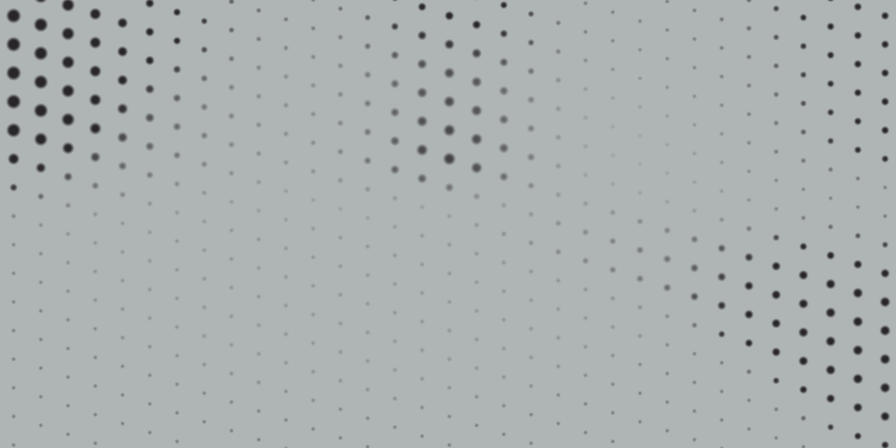
This background is drawn by a WebGL 1 fragment shader. Its source:

```glsl
precision highp float;
// Halftone of soft dark dots on a plain grey ground, set in sheared columns.
// Each dot takes its radius from four broad swells, evaluated at its centre;
// ink and sharpness increase away from a pale central ellipse.

uniform vec2 u_resolution;

// All lengths are fractions of the canvas height, origin at the lower left.
const vec3 GROUND = vec3(0.686, 0.710, 0.710);
const vec3 INK = vec3(0.135, 0.120, 0.135);
const vec2 PITCH = vec2(0.06079, 0.06388);
const float FIRST_ROW = 0.9648;
const float COLUMN_DROP = 0.3125;      // in row pitches per column
const float BASE_RADIUS = 0.0031;
const float GROWTH = 0.0022;           // added radius per unit of swell
const float BASE_INK = 0.27;
const float SWELL_INK = 0.16;
const float SOFT_CENTRE = 0.0046;
const float SOFT_RIM = 0.0034;
const float SOFT_GROWTH = 0.14;        // added softness per radius
const vec2 PALE_CENTRE = vec2(0.86, 0.505);
const vec2 PALE_SIZE = vec2(0.964, 0.495);
const vec2 LULL_CENTRE = vec2(1.38, 0.70);
const vec2 LULL_SIZE = vec2(0.38, 0.22);
const vec2 BAND_CENTRE = vec2(1.05, 0.55);
const vec2 BAND_SIZE = vec2(0.55, 0.05);

float bell(float d, float width) {
  float q = d / width;
  return exp(-q * q);
}

// Bell with a flatter top and steeper flanks
float plateau(float d, float width) {
  float q = d / width;
  return exp(-q * q * q * q);
}

// Slanted ridge, widening towards the right border
float ridgeSwell(vec2 p) {
  float d = p.y - (0.232 + 0.31 * (2.0 - p.x));
  float spread = smoothstep(1.45, 2.0, p.x);
  float width = d > 0.0 ? mix(0.115, 0.21, spread) : mix(0.08, 0.27, spread);
  return 2.8 * bell(p.x - 2.0, 0.6) * plateau(d, width);
}

float swell(vec2 p) {
  float left = 4.8 * bell(p.x, 0.37) * smoothstep(0.49, 0.74, p.y);
  float middle = (2.0 + 4.1 * (1.0 - p.y)) * bell(p.x - 1.01, 0.185)
               * smoothstep(0.52, 0.66, p.y);
  float corner = 1.7 * bell(p.x - 1.914 - 0.35 * (1.0 - p.y), 0.25)
               * smoothstep(0.57, 0.675, p.y);
  return left + middle + corner + ridgeSwell(p);
}

// Centre of the dot whose sheared cell holds p
vec2 dotCentre(vec2 p) {
  float column = floor(p.x / PITCH.x);
  float shift = COLUMN_DROP * column;
  float row = floor((p.y - FIRST_ROW) / PITCH.y + shift + 0.5);
  return vec2((column + 0.5) * PITCH.x, FIRST_ROW + (row - shift) * PITCH.y);
}

void main() {
  vec2 p = gl_FragCoord.xy / u_resolution.y;
  vec2 centre = dotCentre(p);
  float grow = swell(centre);

  // Ink strength: faint in the lull and the band below it, strong at the rim
  float rim = smoothstep(0.65, 1.0, length((centre - PALE_CENTRE) / PALE_SIZE));
  float lull = bell(length((centre - LULL_CENTRE) / LULL_SIZE), 1.0);
  float band = bell(length((centre - BAND_CENTRE) / BAND_SIZE), 1.0);
  float faint = BASE_INK * (1.0 - 0.55 * max(lull, band));
  float strength = faint + SWELL_INK * grow
                 + rim * (0.15 + 0.30 * smoothstep(0.4, 1.3, grow));

  // Soft disc, never sharper than one pixel
  float radius = BASE_RADIUS + GROWTH * grow;
  float soft = mix(SOFT_CENTRE, SOFT_RIM, rim) + SOFT_GROWTH * radius;
  soft = max(soft, 0.7 / u_resolution.y);
  float disc = 1.0 - smoothstep(radius - soft, radius + soft, distance(p, centre));

  gl_FragColor = vec4(mix(GROUND, INK, disc * min(strength, 0.95)), 1.0);
}
```
